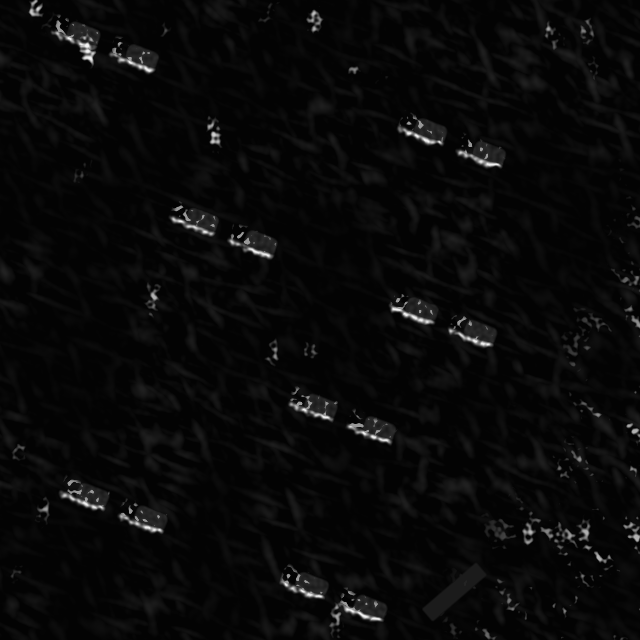
Give the GLSL for this texture map, as a Shadertoy shader.

```glsl
// Dark mottled ground with pairs of slanted, bright-rimmed dashes, ragged
// speckle clusters, diagonal glints in the lower right and one dull bar.
// Layers of stretched gradient noise are combined with looped shapes.

const float BASE_TONE = 0.010;
const float MOTTLE_GAIN = 0.165;
const float PANEL_TONE = 0.145;
const float BAR_TONE = 0.105;
const float SPECK_FREQ = 115.0;
const int PAIR_COUNT = 7;
const int CLUSTER_COUNT = 30;
const float SLANT = -0.37;            // direction of the dashes, radians
const float DIAGONAL = -0.84;         // direction of the corner glints
const float BAR_ANGLE = 0.71;
const vec2 BAR_CENTER = vec2(0.71, 0.075);
const vec2 QUIET_CENTER = vec2(0.74, 0.62);
const vec2 PAIR_START = vec2(0.12, 0.93);
const vec2 PAIR_STEP = vec2(0.7549, 0.5698);
const uint MIX = 1664525u;

vec2 hash2(vec2 cell) {
    uvec2 v = uvec2(ivec2(cell)) * MIX + 1013904223u;
    v.x += v.y * MIX;
    v.y += v.x * MIX;
    v ^= v >> 16u;
    v.x += v.y * MIX;
    v.y += v.x * MIX;
    v ^= v >> 16u;
    return vec2(v & 65535u) / 65535.0;
}

float cornerDot(vec2 cell, vec2 offset) {
    float a = 6.2832 * hash2(cell).x;
    return dot(vec2(cos(a), sin(a)), offset);
}

float gradientNoise(vec2 p) {
    vec2 i = floor(p), f = p - i;
    vec2 u = f * f * f * (f * (f * 6.0 - 15.0) + 10.0);
    vec2 e = vec2(1.0, 0.0);
    float low = mix(cornerDot(i, f), cornerDot(i + e, f - e), u.x);
    float high = mix(cornerDot(i + e.yx, f - e.yx), cornerDot(i + 1.0, f - 1.0), u.x);
    return 1.4 * mix(low, high, u.y);
}

// Coordinates of p along and across a direction
vec2 alongAxis(vec2 p, float angle) {
    float c = cos(angle), s = sin(angle);
    return vec2(c * p.x + s * p.y, c * p.y - s * p.x);
}

float roundBox(vec2 p, vec2 halfSize, float radius) {
    vec2 d = abs(p) - halfSize + radius;
    return length(max(d, 0.0)) + min(max(d.x, d.y), 0.0) - radius;
}

// Faint blotches and thin slanted lines, thinned out in calm areas
float groundTone(vec2 p, float corner) {
    float blotch = gradientNoise(vec2(p.x + 0.35 * p.y, p.y) * vec2(46.0, 27.0));
    float line = gradientNoise(alongAxis(p, SLANT) * vec2(15.0, 72.0) + 31.0);
    float stripe = gradientNoise(alongAxis(p, DIAGONAL) * vec2(20.0, 48.0) + 67.0);
    float activity = 0.35 + 0.65 * smoothstep(-0.3, 0.35, gradientNoise(p * 5.0 + 9.0));
    float relief = max(max(blotch, 0.85 * line), stripe * (0.3 + 0.7 * corner));
    relief += 0.12 * gradientNoise(p * 95.0 + 3.0);
    return BASE_TONE + MOTTLE_GAIN * activity * max(relief - 0.1, 0.0);
}

// Two dashes: dull panel, bright lower rim and speckled upper left
float dashPair(vec2 q, float speck, float seed) {
    q.x -= q.x > 0.0 ? 0.049 : -0.049;
    float wobble = gradientNoise(vec2(q.x * 85.0, seed * 7.3));
    float rim = q.y + 0.012 + 0.003 * wobble - 1.5 * q.x * q.x;
    float extent = 1.0 - smoothstep(0.030, 0.041, abs(q.x));
    float width = 0.0038 + 0.0015 * wobble;
    float rimLight = exp(-rim * rim / (width * width)) * extent;
    rimLight *= clamp(0.72 + 0.7 * speck + 5.0 * q.x, 0.0, 0.95);
    float panel = roundBox(q - vec2(0.012, 0.003), vec2(0.025, 0.014), 0.009);
    float panelTone = PANEL_TONE * (1.0 + 0.4 * speck);
    float tone = panelTone * (1.0 - smoothstep(-0.002, 0.003, panel));
    float band = smoothstep(-0.004, 0.002, rim) * (1.0 - smoothstep(0.022, 0.033, rim));
    float dots = smoothstep(0.15, 0.5, speck - 5.0 * q.x - 0.05);
    return max(max(tone, rimLight), 0.6 * dots * band * extent);
}

// Ragged bright cluster, some with a solid core and some only dotted
float cluster(vec2 p, float speck, float id) {
    vec2 center = hash2(vec2(id, 17.0));
    vec2 shape = hash2(vec2(id, 43.0));
    vec2 q = alongAxis(p - center, 0.9 * (shape.y - 0.75));
    q /= vec2(0.012, 0.014 + 0.020 * shape.x);
    float strength = mix(0.45, 1.0, shape.y * shape.y);
    strength *= smoothstep(0.18, 0.36, distance(center, QUIET_CENTER));
    float body = exp(-dot(q, q)) * strength;
    return strength * smoothstep(0.3, 1.15, body + 0.95 * speck * sqrt(body));
}

void mainImage(out vec4 fragColor, in vec2 fragCoord) {
    vec2 p = fragCoord / iResolution.y;
    float speck = gradientNoise(p * SPECK_FREQ + 5.0);
    float corner = smoothstep(0.70, 0.95, p.x - 0.4 * (p.y - 0.2));
    float tone = groundTone(p, corner);

    // Dull oblong bar
    float bar = roundBox(alongAxis(p - BAR_CENTER, BAR_ANGLE), vec2(0.056, 0.013), 0.003);
    tone = mix(tone, BAR_TONE, 1.0 - smoothstep(-0.002, 0.002, bar));

    // Diagonal glints
    float glint = gradientNoise(alongAxis(p, DIAGONAL) * vec2(14.0, 34.0) + 80.0);
    tone = max(tone, 0.7 * corner * smoothstep(0.42, 0.95, glint + 0.6 * speck));

    for (int i = 0; i < PAIR_COUNT; i++) {
        vec2 center = fract(PAIR_START + float(i) * PAIR_STEP);
        center.x = 0.08 + 0.7 * center.x;
        tone = max(tone, dashPair(alongAxis(p - center, SLANT), speck, float(i)));
    }
    for (int i = 0; i < CLUSTER_COUNT; i++) {
        tone = max(tone, cluster(p, speck, float(i)));
    }
    fragColor = vec4(vec3(clamp(tone, 0.0, 1.0)), 1.0);
}
```
